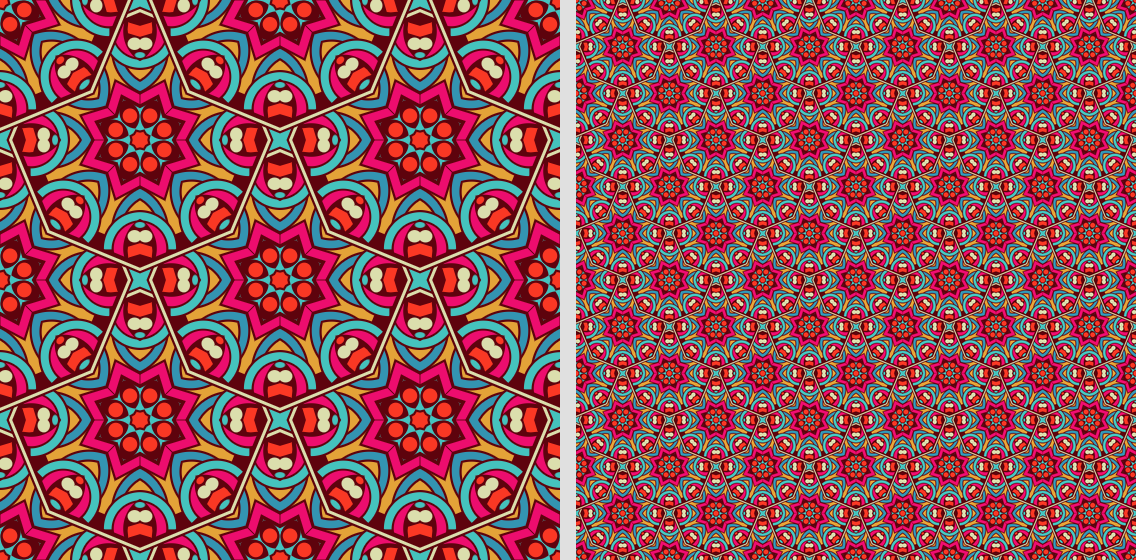
Left, the tile; right, the same tile 3 across and 3 down.
Write a Shadertoy shader that draws this pattern.

```glsl
const float REPEATS = 2.0;    // cells across and down
const float CELL = 384.0;     // design units per cell
const float OUTLINE = 3.0;    // ink around every shape
const float RIM = 164.0;      // apothem of the medallion
const float RIM_WIDTH = 2.1;  // half width of the pale rim
const float SECTOR = 0.78539816;
const vec2 EDGE = vec2(0.92388, 0.38268); // direction halfway between petals

const vec3 INK = vec3(0.37, 0.01, 0.05);
const vec3 TEAL = vec3(0.27, 0.76, 0.74);
const vec3 BLUE = vec3(0.20, 0.58, 0.70);
const vec3 PINK = vec3(0.93, 0.05, 0.43);
const vec3 GOLD = vec3(0.89, 0.64, 0.22);
const vec3 RED = vec3(0.98, 0.22, 0.14);
const vec3 CREAM = vec3(0.86, 0.87, 0.68);

float cover(float d) {
    float pixel = REPEATS * CELL / min(iResolution.x, iResolution.y);
    return clamp(0.5 - d / pixel, 0.0, 1.0);
}

void fill(inout vec3 col, float d, vec3 paint) {
    col = mix(col, paint, cover(d));
}

void inked(inout vec3 col, float d, vec3 paint) {
    fill(col, d - OUTLINE, INK);
    fill(col, d, paint);
}

// Pointed arch along +x, widest at x = middle; q.y is already mirrored
float arch(vec2 q, float nose, float middle, float halfWidth) {
    float len = middle - nose;
    float radius = (len * len + halfWidth * halfWidth) / (2.0 * halfWidth);
    return length(vec2(q.x - middle, q.y + radius - halfWidth)) - radius;
}

// Eight-pointed star: valley on the petal axis, tip between petals
float star(vec2 q, float valley, float tip) {
    vec2 side = tip * EDGE - vec2(valley, 0.0);
    return dot(q - vec2(valley, 0.0), normalize(vec2(side.y, -side.x)));
}

float ellipse(vec2 q, vec2 center, vec2 radii) {
    return (length((q - center) / radii) - 1.0) * min(radii.x, radii.y);
}

void petal(inout vec3 col, vec2 q, float rim, bool diagonal) {
    // Nested chevrons leading to the hood
    inked(col, max(arch(q, 67.0, 125.0, 37.0), q.x - 128.0), BLUE);
    inked(col, max(arch(q, 83.0, 125.0, 24.0), q.x - 128.0), GOLD);

    // Hood with its dark hollow
    float hood = arch(q, 99.0, 149.0, 49.5);
    inked(col, max(max(hood, q.x - 150.0), rim + 7.0), TEAL);
    fill(col, arch(q, 110.0, 150.0, 39.0), INK);
    fill(col, max(arch(q, 113.0, 149.0, 36.0), rim + 8.0), PINK);
    fill(col, arch(q, 108.0, 149.0, 23.0), INK);

    // Bead, pale bow and red chevron
    if (diagonal) {
        fill(col, ellipse(q, vec2(117.0, 0.0), vec2(4.5, 6.0)), RED);
    } else {
        fill(col, ellipse(q, vec2(116.5, 0.0), vec2(4.0, 7.0)), TEAL);
    }
    fill(col, ellipse(q, vec2(132.0, 7.5), vec2(8.5, 9.5)), CREAM);
    float chevron = abs(q.x - 149.0 - 0.3 * q.y) - 7.5;
    fill(col, max(chevron, q.y - 17.0 + 0.1 * abs(q.x - 152.0)), RED);
    if (diagonal) {
        inked(col, ellipse(q, vec2(164.0, 0.0), vec2(4.0, 9.0)), TEAL);
    }
}

void rosette(inout vec3 col, vec2 q) {
    // Coordinates along and across the line between petals
    vec2 e = vec2(dot(q, EDGE), abs(q.y * EDGE.x - q.x * EDGE.y));

    inked(col, star(q, 62.0, 86.0), PINK);
    fill(col, max(q.y - 0.6, q.x - 64.0), INK);
    fill(col, star(q, 49.0, 68.0), INK);
    fill(col, star(q, 43.5, 60.0), TEAL);

    // Dark leaf behind each berry
    fill(col, arch(vec2(-e.x, e.y), -59.0, -38.0, 13.0), INK);
    fill(col, length(e - vec2(36.0, 0.0)) - 10.0 - OUTLINE, INK);
    fill(col, length(e - vec2(36.0, 0.0)) - 10.0, RED);
    inked(col, star(q, 10.0, 12.0), RED);
}

void medallion(inout vec3 col, vec2 p) {
    // Fold the plane into one half petal
    float angle = atan(p.y, p.x);
    float index = round(angle / SECTOR);
    angle -= index * SECTOR;
    float r = length(p);
    vec2 q = r * vec2(cos(angle), abs(sin(angle)));
    float rim = dot(q, EDGE) - RIM;

    vec3 disc = INK;
    fill(disc, r - 138.0, GOLD);
    petal(disc, q, rim, mod(index, 2.0) > 0.5);
    rosette(disc, q);
    fill(disc, -rim - RIM_WIDTH - OUTLINE, INK);
    fill(disc, abs(rim) - RIM_WIDTH, CREAM);
    fill(col, rim - RIM_WIDTH - OUTLINE, disc);
}

void mainImage(out vec4 fragColor, in vec2 fragCoord) {
    vec2 p = fragCoord / iResolution.xy * REPEATS * CELL;
    float pitch = 0.5 * CELL;
    float row = floor(p.y / pitch);
    vec3 col = TEAL;
    // Staggered rows, each overlapping the one below like scales
    for (float k = 0.0; k < 2.0; k++) {
        vec2 local = p - pitch * (row + k);
        local.x = mod(local.x + pitch, CELL) - pitch;
        medallion(col, local);
    }
    fragColor = vec4(col, 1.0);
}
```
